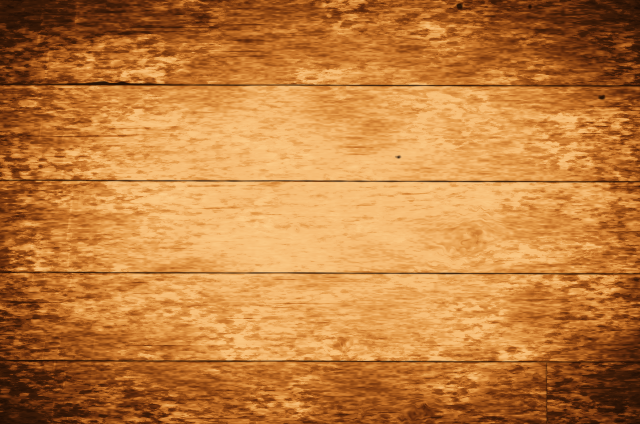
Reproduce this texture procedurally as a Shadertoy shader.

```glsl
// Five weathered horizontal boards in warm amber, with dark edges and a bright middle.
// One tone value is built from vignette, stretched grain noise, wear, cracks, knots
// and seams, then mapped through a six-step brown-to-gold ramp.

const vec3 RAMP[6] = vec3[6](
    vec3(0.25, 0.11, 0.03), vec3(0.41, 0.18, 0.05), vec3(0.58, 0.29, 0.08),
    vec3(0.77, 0.44, 0.15), vec3(0.89, 0.60, 0.28), vec3(0.96, 0.73, 0.45));
const vec3 PALE = vec3(1.0, 0.84, 0.59);
const vec3 GAP_COLOR = vec3(0.10, 0.04, 0.01);

// Seam height for index k: FIRST + PITCH * k + GROWTH * k * k
const float SEAM_FIRST = 0.148;
const float SEAM_PITCH = 0.2035;
const float SEAM_GROWTH = 0.0045;
const float SEAM_TILT = 0.0025;
const float SEAM_HALF = 0.0011;
const float JOINT_X = 1.289;          // butt joint in the lowest board
const float BOARD_TONE[5] = float[5](-0.13, -0.04, 0.04, 0.04, -0.12);

const float BASE_TONE = 1.02;
const vec2 VIGNETTE = vec2(0.60, 0.46);
const float STAIN_GAIN = 0.62;
const float GRAIN_GAIN = 0.36;
const float FIBRE_GAIN = 0.24;
const float FLECK_GAIN = 0.16;

// Centre and radius, in canvas heights
const vec3 KNOTS[4] = vec3[4](
    vec3(1.10, 0.434, 0.026), vec3(0.81, 0.190, 0.017),
    vec3(0.98, 0.025, 0.016), vec3(0.697, 0.457, 0.009));
const vec3 HOLES[4] = vec3[4](
    vec3(0.940, 0.629, 0.0045), vec3(1.084, 0.986, 0.007),
    vec3(1.420, 0.770, 0.006), vec3(1.250, 0.984, 0.005));

float hash(vec2 p) {
    vec3 q = fract(vec3(p.xyx) * 0.1031);
    q += dot(q, q.yzx + 33.33);
    return fract((q.x + q.y) * q.z);
}

float noise(vec2 p) {
    vec2 i = floor(p), f = fract(p);
    f = f * f * (3.0 - 2.0 * f);
    return mix(mix(hash(i), hash(i + vec2(1, 0)), f.x),
               mix(hash(i + vec2(0, 1)), hash(i + vec2(1, 1)), f.x), f.y);
}

// Octaves turn slightly so that the lattice does not show
float fbm(vec2 p) {
    float sum = 0.0, amp = 0.52;
    for (int i = 0; i < 5; i++) {
        sum += amp * noise(p);
        p = mat2(2.05, 0.16, -0.16, 2.05) * p + 17.3;
        amp *= 0.52;
    }
    return sum;
}

vec3 woodColor(float tone) {
    float s = clamp(tone, 0.0, 1.0) * 5.0;
    int i = min(int(s), 4);
    vec3 c = mix(RAMP[i], RAMP[i + 1], s - float(i));
    c *= 1.0 + 0.9 * clamp(tone, -0.7, 0.0);
    return mix(c, PALE, clamp((tone - 1.0) * 1.5, 0.0, 1.0));
}

void mainImage(out vec4 fragColor, in vec2 fragCoord) {
    float px = 1.0 / iResolution.y;
    vec2 uv = fragCoord / iResolution.xy;
    vec2 p = fragCoord * px;

    // Board index and distance to the nearest seam
    float y = p.y + SEAM_TILT * (p.x - 0.75) + 0.001 * (noise(vec2(p.x * 9.0, 4.0)) - 0.5);
    float slope = sqrt(SEAM_PITCH * SEAM_PITCH + 4.0 * SEAM_GROWTH * (y - SEAM_FIRST));
    float k = (slope - SEAM_PITCH) / (2.0 * SEAM_GROWTH);
    float board = floor(k);
    float below = (1.0 - fract(k)) * slope;
    float seam = min(fract(k) * slope, below);
    float piece = board < 0.0 ? step(JOINT_X, p.x) : 0.0;
    vec2 shift = vec2(board * 7.31 + piece * 3.7, board * 3.17 + piece * 5.1) + 20.0;

    // Knots bend the grain and darken it unevenly
    vec2 g = p;
    float knotShade = 0.0;
    for (int i = 0; i < 4; i++) {
        vec2 d = (p - KNOTS[i].xy) / KNOTS[i].z * vec2(0.75, 1.0);
        d += 1.1 * (noise(p * 75.0 + 3.0) - 0.5);
        float r = length(d);
        g.y -= 0.7 * (p.y - KNOTS[i].y) * exp(-0.3 * r * r);
        knotShade += exp(-1.2 * r * r) * (0.24 + 0.06 * cos(r * 8.0));
    }
    g.y += 0.012 * (noise(g * vec2(2.5, 5.0) + shift) - 0.5);

    // Vignette, broad stains, grain and fine fibres
    vec2 edge = pow(abs(uv * 2.0 - vec2(1.03, 1.0)), vec2(2.6));
    float vig = dot(edge, VIGNETTE);
    float tone = BASE_TONE - vig + BOARD_TONE[int(clamp(board + 1.0, 0.0, 4.0))] - 0.08 * piece;
    float stain = fbm(g * vec2(4.0, 11.0) + shift);
    float grain = fbm(g * vec2(16.0, 100.0) + shift * 3.0);
    float fibre = noise(g * vec2(38.0, 230.0) + shift) + noise(g * vec2(110.0, 330.0) + shift) - 1.0;
    float rough = 0.7 + 0.8 * min(vig, 0.6);
    tone += STAIN_GAIN * (stain - 0.5) + rough * (GRAIN_GAIN * (grain - 0.5) + FIBRE_GAIN * fibre);

    // Small grime flecks, heavier at the rim, and pale rubbed specks
    float fleck = fbm(g * vec2(48.0, 125.0) + shift * 2.0);
    float wear = fbm(p * vec2(9.0, 15.0) + shift * 5.0);
    tone -= (FLECK_GAIN + 0.2 * vig) * smoothstep(0.46, 0.72, fleck) * smoothstep(0.36, 0.64, stain + 0.12 * vig);
    tone += 0.22 * smoothstep(0.50, 0.70, wear) * smoothstep(0.58, 0.36, fleck);

    // Fine cracks along the grain and faint upright scrapes near the left end
    float crack = noise(g * vec2(9.0, 190.0) + shift * 4.0);
    tone -= 0.24 * smoothstep(0.76, 0.95, crack) * smoothstep(0.42, 0.68, noise(g * vec2(3.0, 15.0) + shift));
    float scrape = noise(vec2((p.x - 0.12 * p.y) * 110.0, p.y * 11.0) + shift);
    tone += 0.15 * smoothstep(0.75, 0.95, scrape) * smoothstep(0.13, 0.02, abs(p.x - 0.14)) * smoothstep(0.65, 0.4, fleck);
    tone -= knotShade;

    // Soft shade by the seams with a lit lip beneath them
    tone -= 0.13 * exp(-seam / 0.003);
    tone += 0.12 * exp(-pow((below - 0.006) / 0.003, 2.0)) * noise(vec2(p.x * 14.0, board));
    vec3 color = woodColor(tone);

    // Open gaps, one widened split, the butt joint and nail holes
    float split = 0.009 * smoothstep(0.15, 0.0, abs(p.x - 0.27)) * step(2.5, board) * noise(p * vec2(45.0, 160.0));
    float width = SEAM_HALF * (0.6 + 0.8 * noise(vec2(p.x * 40.0, round(k) * 5.0))) + split;
    float gap = 0.9 * smoothstep(width + px, width - px, seam);
    float joint = abs(p.x - JOINT_X + 0.002 * (noise(p * 50.0) - 0.5));
    gap = max(gap, 0.5 * smoothstep(0.001 + px, 0.001 - px, joint) * step(board, -0.5));
    for (int i = 0; i < 4; i++) {
        float r = length((p - HOLES[i].xy) * vec2(0.8, 1.0)) + 0.004 * (noise(p * 160.0) - 0.5);
        gap = max(gap, 0.9 * smoothstep(HOLES[i].z + px, HOLES[i].z - 2.0 * px, r));
    }
    fragColor = vec4(mix(color, GAP_COLOR, gap), 1.0);
}
```
